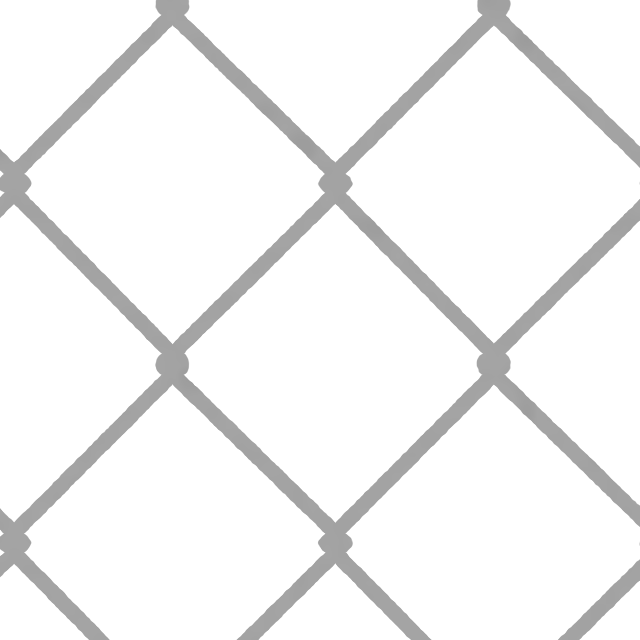
A WebGL 2 fragment shader for this pattern:

```glsl
#version 300 es
precision highp float;

uniform vec2 u_resolution;
out vec4 fragColor;

const vec3 BACKGROUND = vec3(1.0);
const vec3 WIRE_GREY = vec3(0.64);

// Mesh layout in canvas units
const vec2 PERIOD = vec2(0.502, 0.562);
const vec2 CORNER_KNOT = vec2(0.0221, 0.7135);
const vec2 INNER_KNOT = vec2(0.2474, 0.2795);
const float WIRE_RADIUS = 0.0118;
const float CROSSING_OFFSET = 0.0155;

float hash(vec2 cell) {
    vec3 h = fract(vec3(cell.xyx) * 0.1031);
    h += dot(h, h.yzx + 33.33);
    return fract((h.x + h.y) * h.z);
}

float valueNoise(vec2 p) {
    vec2 cell = floor(p);
    vec2 f = fract(p);
    f = f * f * (3.0 - 2.0 * f);
    float low = mix(hash(cell), hash(cell + vec2(1.0, 0.0)), f.x);
    float high = mix(hash(cell + vec2(0.0, 1.0)), hash(cell + vec2(1.0)), f.x);
    return mix(low, high, f.y);
}

float wireDistance(vec2 p, vec2 a, vec2 b, float radius) {
    vec2 along = b - a;
    float t = clamp(dot(p - a, along) / dot(along, along), 0.0, 1.0);
    return length(p - a - along * t) - radius;
}

// Superellipse: a lower roundness gives more pointed sides
float knotDistance(vec2 offset, vec2 radii, float roundness) {
    vec2 q = pow(abs(offset) / radii + 1e-5, vec2(roundness));
    return (pow(q.x + q.y, 1.0 / roundness) - 1.0) * radii.y;
}

// One cell: knots at the corners, each wired to the inner knot
float meshDistance(vec2 p, vec2 period, vec2 inner) {
    vec2 local = mod(p, period);
    float d = knotDistance(local - inner, vec2(0.0262, 0.0205), 2.3);
    for (int i = 0; i < 4; i++) {
        vec2 side = vec2(i & 1, i >> 1);
        vec2 corner = side * period;
        vec2 rise = vec2(0.0, CROSSING_OFFSET * (1.0 - 2.0 * side.y));
        d = min(d, wireDistance(local, corner + rise, inner - rise, WIRE_RADIUS));
        d = min(d, knotDistance(local - corner, vec2(0.0268, 0.0205), 1.65));
    }
    return d;
}

// Faint mottling with occasional darker patches
vec3 wireColour(vec2 p, vec3 base) {
    float mottling = valueNoise(p * 45.0) - 0.5;
    float patches = smoothstep(0.72, 0.95, valueNoise(p * 17.0 + 8.0));
    return base + 0.012 * mottling - 0.022 * patches;
}

void main() {
    float pixel = 1.0 / min(u_resolution.x, u_resolution.y);
    vec2 p = gl_FragCoord.xy * pixel;

    // Slightly ragged outline
    float roughness = (valueNoise(p * 170.0) - 0.5) * 0.0014;
    float d = meshDistance(p - CORNER_KNOT, PERIOD, INNER_KNOT) + roughness;

    float coverage = 1.0 - smoothstep(-0.6 * pixel, 0.6 * pixel, d);
    fragColor = vec4(mix(BACKGROUND, wireColour(p, WIRE_GREY), coverage), 1.0);
}
```
